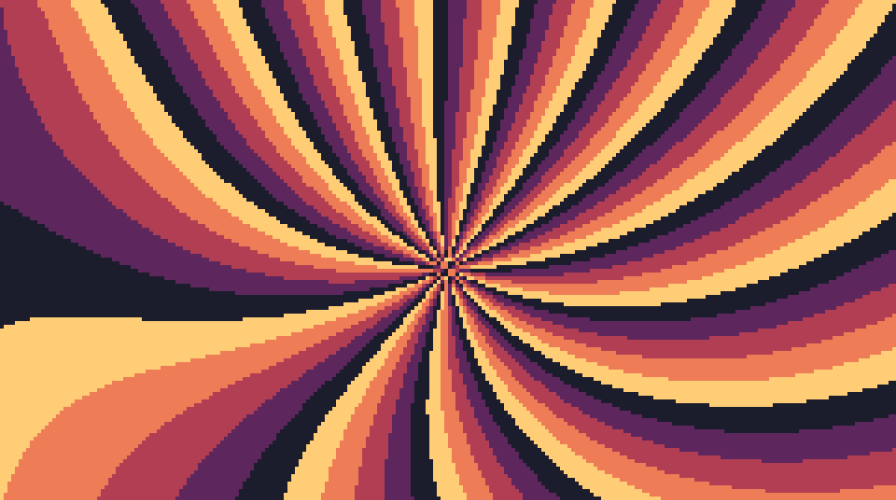
Give the GLSL for this background, as a Shadertoy shader.

```glsl
// Curved sunburst in five flat colours on a coarse grid of square cells.
// Each cell's band is its turn around a hub plus its distance from the top
// left corner, which bends the rays; cell borders are area filtered.

const float CELLS_ACROSS = 240.0;        // grid cells per canvas width
const vec2  HUB = vec2(0.5, 0.3);        // in canvas widths from the top left
const float RAY_SETS = 14.0;             // palette cycles in one turn
const float BEND = 15.0;                 // bands per canvas width from the corner
const float PHASE = -6.53;               // band offset
const int   COLOUR_COUNT = 5;
const float TAU = 6.2831853;

const vec3 PALETTE[COLOUR_COUNT] = vec3[COLOUR_COUNT](
    vec3(0.104, 0.110, 0.172),           // night
    vec3(0.364, 0.153, 0.364),           // plum
    vec3(0.693, 0.245, 0.327),           // crimson
    vec3(0.935, 0.490, 0.341),           // coral
    vec3(0.995, 0.802, 0.457));          // straw

// Flat colour of one grid cell
vec3 cellColour(vec2 cell) {
    vec2 p = (cell + 0.5) / CELLS_ACROSS;
    vec2 fromHub = p - HUB;
    float turn = atan(fromHub.x, -fromHub.y) / TAU;   // clockwise from the top
    float colours = float(COLOUR_COUNT);
    float band = turn * RAY_SETS * colours + BEND * length(p) + PHASE;
    return PALETTE[clamp(int(mod(band, colours)), 0, COLOUR_COUNT - 1)];
}

void mainImage(out vec4 fragColor, in vec2 fragCoord) {
    // Grid position, measured down from the top left corner
    float footprint = CELLS_ACROSS / iResolution.x;
    vec2 grid = vec2(fragCoord.x, iResolution.y - fragCoord.y) * footprint;

    // Blend the cells under the pixel by the area each one covers
    vec2 nearCell = floor(grid - 0.5 * footprint);
    vec2 farCell = floor(grid + 0.5 * footprint);
    vec2 share = clamp((grid + 0.5 * footprint - farCell) / footprint, 0.0, 1.0);
    vec3 upper = mix(cellColour(nearCell),
                     cellColour(vec2(farCell.x, nearCell.y)), share.x);
    vec3 lower = mix(cellColour(vec2(nearCell.x, farCell.y)),
                     cellColour(farCell), share.x);
    fragColor = vec4(mix(upper, lower, share.y), 1.0);
}
```
